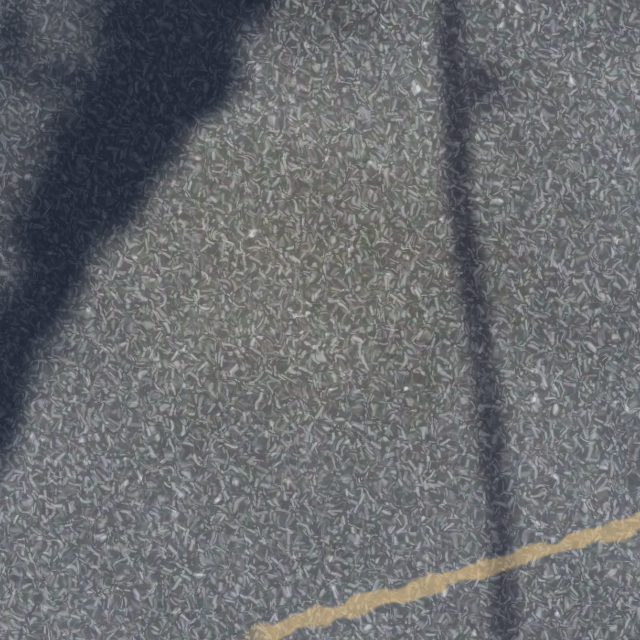
Write a three.js fragment shader that draws this texture.

```glsl
varying vec2 vUv;

float hash(vec2 p) {
  vec3 q = fract(p.xyx * vec3(0.1031, 0.1030, 0.0973));
  q += dot(q, q.yzx + 33.33);
  return fract((q.x + q.y) * q.z);
}

float noise(vec2 p) {
  vec2 i = floor(p), f = fract(p);
  f = f * f * (3.0 - 2.0 * f);
  return mix(mix(hash(i), hash(i + vec2(1, 0)), f.x),
             mix(hash(i + vec2(0, 1)), hash(i + 1.0), f.x), f.y);
}

float fbm(vec2 p) {
  float sum = 0.0, gain = 0.5;
  for (int i = 0; i < 4; i++) {
    sum += gain * noise(p);
    p = mat2(0.8, 0.6, -0.6, 0.8) * p * 2.03 + 7.1;
    gain *= 0.5;
  }
  return sum / 0.9375;
}

// Short rounded strokes, one jittered and turned in each cell
float flecks(vec2 p) {
  vec2 cell = floor(p);
  float light = 0.0;
  for (int y = -1; y <= 1; y++) {
    for (int x = -1; x <= 1; x++) {
      vec2 id = cell + vec2(x, y);
      vec2 d = p - id - vec2(hash(id + 3.7), hash(id + 19.3));
      float angle = 0.8 + 2.4 * hash(id + 41.9);
      vec2 axis = vec2(cos(angle), sin(angle));
      float reach = 0.5 * hash(id + 67.1);
      float along = clamp(dot(d, axis), -reach, reach);
      float body = 1.0 - smoothstep(0.04, 0.30, length(d - axis * along));
      light = max(light, body * (0.25 + 0.75 * hash(id + 83.3)));
    }
  }
  return light;
}

// Sparse round pebbles
float pebbles(vec2 p) {
  vec2 id = floor(p);
  vec2 centre = 0.25 + 0.5 * vec2(hash(id + 5.1), hash(id + 29.7));
  float radius = 0.1 + 0.1 * hash(id + 11.3);
  float body = 1.0 - smoothstep(radius * 0.4, radius * 1.3, length(fract(p) - centre));
  return body * step(0.78, hash(id + 53.9));
}

float blob(vec2 p, vec2 centre, vec2 size) {
  vec2 d = (p - centre) / size;
  return exp(-dot(d, d));
}

// Broad slanting shadow with broken light on its left side
float broadShadow(vec2 p) {
  float wobble = (fbm(p * 9.0) - 0.5) * 0.07;
  float t = p.y - 0.23;
  float rightEdge = 0.3 * t + 0.41 * t * abs(t) - 0.05 * smoothstep(0.88, 1.0, p.y)
    + 0.03 * exp(-pow((p.y - 0.86) / 0.05, 2.0));
  float leftEdge = 0.4 * (p.y - 0.57);
  float shade = 1.0 - smoothstep(-0.045, 0.035, p.x - rightEdge + wobble);
  float gap = 1.0 - smoothstep(-0.06, 0.045, p.x - leftEdge + wobble * 1.4);
  float dapple = 0.62 * gap * (0.75 + 0.5 * fbm(p * 12.0 + 4.0));
  dapple *= 1.0 - 0.7 * blob(p, vec2(0.10, 0.88), vec2(0.07, 0.03));
  dapple *= 1.0 - 0.6 * blob(p, vec2(0.02, 0.95), vec2(0.025, 0.06));
  return shade * (1.0 - dapple);
}

// Thin near-vertical shadow with a knot near the top
float thinShadow(vec2 p) {
  float centre = 0.788 - 0.085 * p.y + 0.008 * sin(p.y * 6.0);
  centre += (noise(vec2(p.y * 14.0, 2.0)) - 0.5) * 0.008;
  float stripe = exp(-pow(abs(p.x - centre) / 0.024, 2.6));
  stripe *= 0.68 + 0.2 * noise(vec2(4.0, p.y * 9.0));
  float knot = 0.8 * blob(p, vec2(0.752, 0.868), vec2(0.036, 0.044));
  return 1.0 - (1.0 - stripe) * (1.0 - knot);
}

void main() {
  vec2 p = vUv;
  vec2 warp = vec2(noise(p * 60.0), noise(p * 60.0 + 31.0)) - 0.5;
  vec2 q = p + warp * 0.010;

  // Asphalt grain
  float stroke = max(flecks(q * 72.0), 0.75 * flecks(q * 105.0 + 17.0));
  float worm = 1.0 - smoothstep(0.0, 0.16, abs(noise(q * 88.0 + 9.0) - 0.5));
  float pebble = pebbles(p * 34.0 + warp * 0.3);
  float grain = 0.24 * (stroke - 0.36) + 0.055 * (worm - 0.45)
    + 0.10 * (fbm(p * 130.0) - 0.5) + 0.17 * pebble;
  float patches = 0.09 * (fbm(p * 6.0 + 2.0) - 0.5);
  patches -= 0.07 * blob(p, vec2(0.52, 0.98), vec2(0.16, 0.08));
  vec3 tint = mix(vec3(-0.012, 0.0, 0.018), vec3(0.008, 0.006, -0.014),
    blob(p, vec2(0.48, 0.6), vec2(0.35, 0.3)));
  vec3 color = vec3(0.505) + tint + patches + grain;
  color += (vec3(noise(p * 70.0), noise(p * 70.0 + 8.0), noise(p * 70.0 + 23.0)) - 0.5) * 0.025;

  // Worn painted line
  float offset = p.y - 0.293 * (p.x - 0.378) + 0.018 * (fbm(p * 32.0) - 0.5);
  float width = 0.013 + 0.009 * (noise(p * 45.0 + 6.0) - 0.5);
  float paint = 1.0 - smoothstep(width - 0.004, width + 0.004, abs(offset));
  paint *= smoothstep(0.36, 0.43, p.x) * (0.8 + 0.2 * noise(p * 80.0));
  color = mix(color, vec3(0.74, 0.66, 0.52) + grain * 0.35, paint);

  // Cool shade, with grain kept faint inside it
  float broad = broadShadow(p);
  float thin = thinShadow(p) * (1.0 - 0.35 * paint);
  vec3 shaded = vec3(0.165, 0.19, 0.245) + grain * 0.3 + patches * 0.3;
  color = mix(color, shaded, broad * 0.97);
  color = mix(color, vec3(0.20, 0.21, 0.26) + grain * 0.35 + paint * vec3(0.22, 0.16, 0.07), thin * 0.88);

  gl_FragColor = vec4(clamp(color, 0.0, 1.0), 1.0);
}
```
